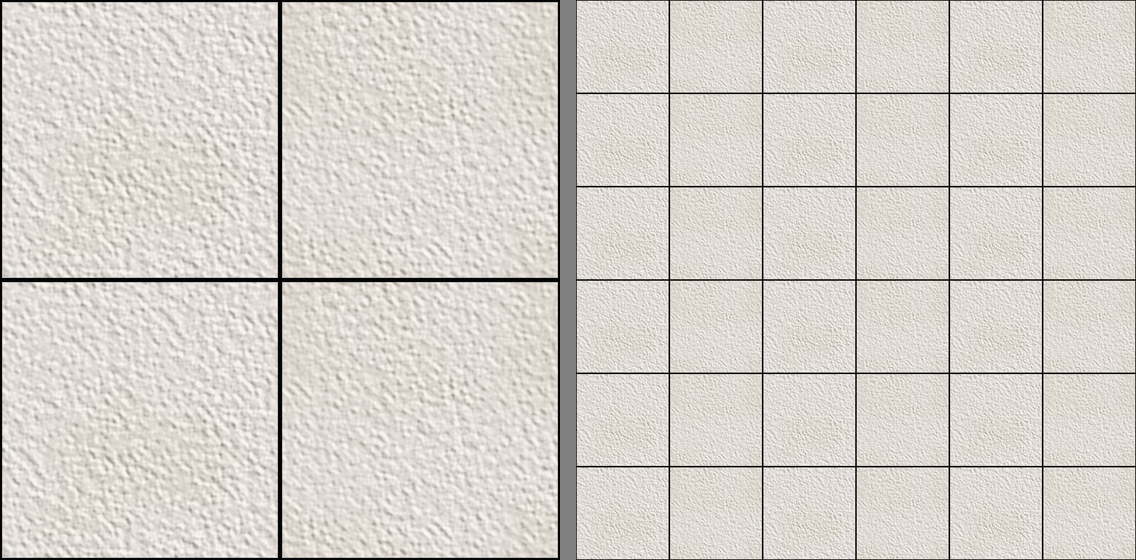
Left: one tile. Right: repeated 3 by 3.
Give the GLSL for this texture, as a WebGL 1 fragment shader.

```glsl
precision highp float;
// Two by two pale sandblasted stone tiles with thin black joints.

uniform vec2 u_resolution;

float hash(vec2 p, float seed) {
  vec3 q = fract(vec3(p, seed + 7.0) * vec3(0.1031, 0.1030, 0.0973));
  q += dot(q, q.yzx + 33.33);
  return fract((q.x + q.y) * q.z);
}

// Value noise that wraps after a whole number of cells
float noise(vec2 p, vec2 period, float seed) {
  vec2 i = floor(p);
  vec2 f = fract(p);
  f = f * f * (3.0 - 2.0 * f);
  vec2 a = mod(i, period);
  vec2 b = mod(i + 1.0, period);
  return mix(mix(hash(a, seed), hash(vec2(b.x, a.y), seed), f.x),
             mix(hash(vec2(a.x, b.y), seed), hash(b, seed), f.x), f.y);
}

// Grain height on diagonal axes, slightly stretched toward the lower right
float grainHeight(vec2 p, float seed) {
  vec2 cells = vec2(46.0, 34.0);
  vec2 q = vec2(p.x + p.y, p.x - p.y) * cells;
  return 0.65 * noise(q, cells, seed)
       + 0.35 * noise(q * 2.0, cells * 2.0, seed + 11.0);
}

void main() {
  vec2 uv = gl_FragCoord.xy / u_resolution;
  float pixel = 1.0 / min(u_resolution.x, u_resolution.y);
  vec2 tile = fract(uv * 2.0);
  float column = mod(floor(uv.x * 2.0), 2.0); // rows share one grain per column
  float seed = column * 23.0;

  // Relief lit across the diagonal
  vec2 lightStep = vec2(0.0045);
  float slope = grainHeight(tile - lightStep, seed) - grainHeight(tile + lightStep, seed);
  float relief = slope * mix(0.27, 0.23, column);
  float pits = smoothstep(0.2, 0.5, -slope);

  // Broad, faint stains and uneven roughness
  float stain = 0.65 * noise(tile * 3.0, vec2(3.0), seed + 31.0)
              + 0.35 * noise(tile * 7.0, vec2(7.0), seed + 41.0);
  float rough = 0.8 + 0.4 * noise(tile * 5.0, vec2(5.0), seed + 53.0);
  vec3 stone = mix(vec3(0.880, 0.860, 0.842), vec3(0.864, 0.842, 0.808),
                   smoothstep(0.25, 0.8, stain));
  stone += relief * rough - pits * rough * vec3(0.045, 0.047, 0.052);

  // Joints, with a faint pale rim on the tile edges
  vec2 toJoint = abs(fract(uv * 2.0 + 0.5) - 0.5) * 0.5;
  float edge = min(toJoint.x, toJoint.y);
  stone += 0.025 * (1.0 - smoothstep(0.004, 0.008, edge));
  float face = smoothstep(0.0039 - 0.7 * pixel, 0.0039 + 0.7 * pixel, edge);
  vec3 color = mix(vec3(0.016, 0.018, 0.017), min(stone, vec3(0.97, 0.955, 0.93)), face);

  gl_FragColor = vec4(color, 1.0);
}
```
